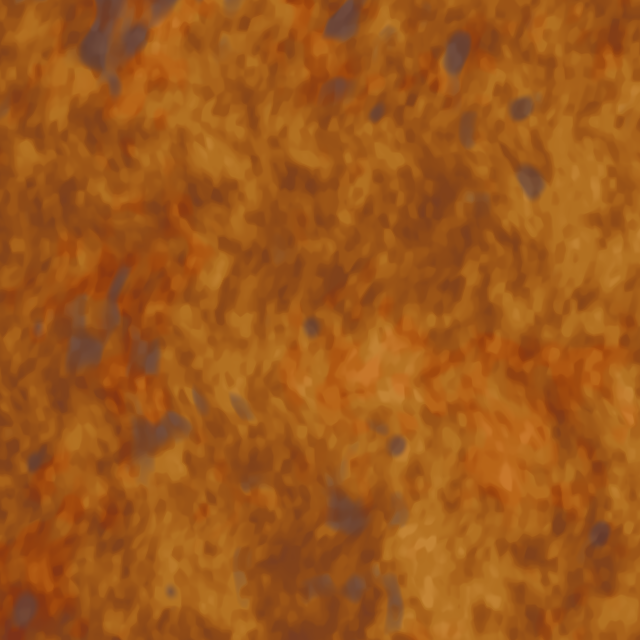
Give the GLSL for this texture, as a WebGL 1 fragment shader.

```glsl
precision highp float;
// Weathered rust: ochre and orange mottling with violet-brown stains and pits.
// Smoothed cellular noise at several scales sets a tone for a colour ramp;
// stretched cells make the vertical stains, and sparse soft discs the pits.

uniform vec2 u_resolution;

vec2 hash2(vec2 p) {
  vec2 q = vec2(dot(p, vec2(127.1, 311.7)), dot(p, vec2(269.5, 183.3)));
  return fract(sin(q) * 43758.55);
}

// Cellular noise: each jittered point spreads its own random value smoothly.
float mottle(vec2 p) {
  vec2 cell = floor(p);
  float sum = 0.0;
  float weights = 0.0;
  for (int y = -1; y <= 1; y++) {
    for (int x = -1; x <= 1; x++) {
      vec2 id = cell + vec2(float(x), float(y));
      vec2 d = id + 0.15 + 0.7 * hash2(id) - p;
      float w = exp(-5.5 * dot(d, d));
      sum += w * hash2(id + 57.3).x;
      weights += w;
    }
  }
  return sum / weights;
}

// Layered sines bend the cell borders so that no grid shows.
vec2 bend(vec2 p) {
  return p + 0.010 * sin(p.yx * vec2(17.0, 13.0) + vec2(0.4, 2.1))
           + 0.004 * sin(p.yx * vec2(47.0, 39.0) + vec2(1.7, 0.3));
}

// Rare round pits, kept inside their grid cells.
float pits(vec2 p, float roughness) {
  vec2 id = floor(p);
  vec2 r = hash2(id + 11.0);
  vec2 d = fract(p) - 0.35 - 0.3 * hash2(id + 23.0);
  float dist = length(d * vec2(1.15, 0.9)) + 0.16 * (roughness - 0.5);
  float radius = 0.10 + 0.08 * r.y;
  return step(0.87, r.x) * (1.0 - smoothstep(radius - 0.08, radius + 0.07, dist));
}

// Rust colours from deep brown to pale ochre.
vec3 rustRamp(float t) {
  vec3 c = mix(vec3(0.47, 0.24, 0.13), vec3(0.51, 0.26, 0.10), smoothstep(-0.1, 0.14, t));
  c = mix(c, vec3(0.56, 0.29, 0.085), smoothstep(0.14, 0.31, t));
  c = mix(c, vec3(0.61, 0.33, 0.085), smoothstep(0.31, 0.48, t));
  c = mix(c, vec3(0.66, 0.38, 0.10), smoothstep(0.48, 0.64, t));
  c = mix(c, vec3(0.70, 0.44, 0.13), smoothstep(0.64, 0.82, t));
  return mix(c, vec3(0.76, 0.51, 0.20), smoothstep(0.85, 1.15, t));
}

void main() {
  vec2 uv = gl_FragCoord.xy / u_resolution;
  vec2 p = bend(uv);

  // Mottling from broad patches down to fine grain, paler to the right.
  float patches = mottle(p * vec2(5.0, 3.5) + 3.0);
  float blotches = mottle(p * vec2(14.0, 11.0) + 19.0);
  float flecks = mottle(p * vec2(35.0, 25.0) + 41.0);
  float grain = mottle(p * vec2(76.0, 52.0) + 73.0);
  float tone = 0.5 + 0.5 * (patches - 0.5) + 0.45 * (blotches - 0.5)
             + 0.45 * (flecks - 0.5) + 0.45 * (grain - 0.5)
             + 0.34 * (uv.x - 0.5);
  vec3 color = rustRamp(tone);

  // Redder rust in scattered areas.
  float redness = 0.6 * mottle(p * vec2(7.0, 6.0) + 97.0)
                + 0.4 * mottle(p * vec2(40.0, 32.0) + 131.0);
  color += vec3(0.02, -0.045, -0.035) * smoothstep(0.55, 0.85, redness);

  // Vertical stains gather towards the upper left and break up into flakes.
  float streaks = mottle(p * vec2(10.0, 3.2) + 151.0);
  float flakes = mottle(p * vec2(30.0, 17.0) + 181.0);
  float lean = 0.14 * (uv.y - 0.5) - 0.17 * (uv.x - 0.5);
  float stain = smoothstep(0.66, 0.86, 0.5 * streaks + 0.5 * flakes + lean
                                      + 0.08 * (grain - 0.5));
  stain = max(stain, 0.8 * pits(p * 9.0, flecks));
  vec3 stainColor = vec3(0.39, 0.26, 0.23) + 0.06 * (grain - 0.5);
  color = mix(color, stainColor, 0.88 * stain);

  gl_FragColor = vec4(color, 1.0);
}
```
